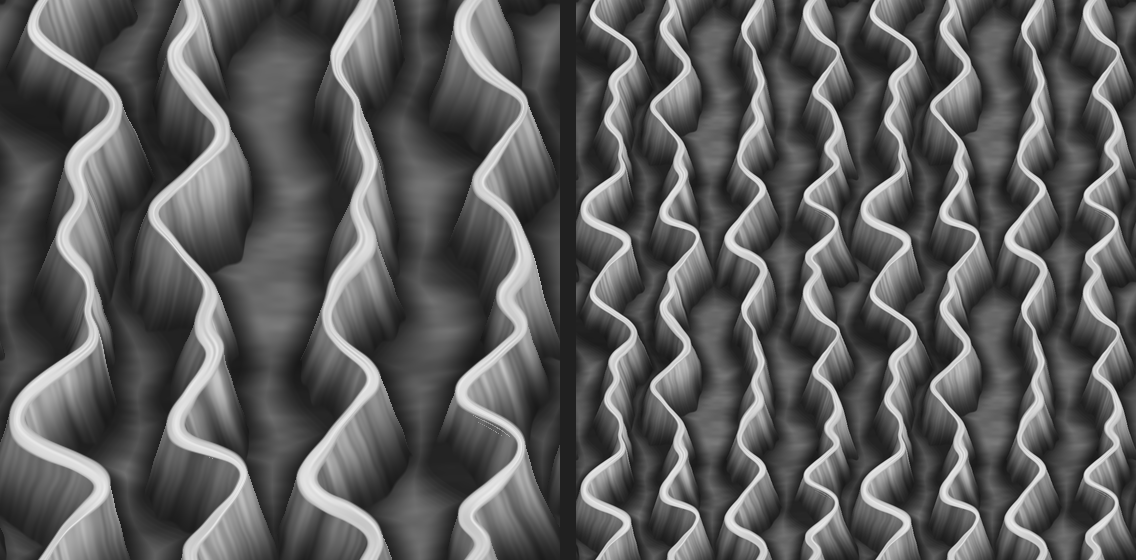
Left, the tile; right, the same tile 2 across and 2 down.
This texture is drawn by a WebGL 2 fragment shader. Its source:

```glsl
#version 300 es
precision highp float;
uniform vec2 u_resolution;
out vec4 fragColor;

#define RIDGES 4
#define STEPS 32
#define REACH 0.22
#define DROP 0.125
#define SPREAD 0.36
#define CREST_WIDTH 0.0125
#define SWAY vec3(0.022, 0.043, 0.026)
#define CREST_TONE 0.84
#define LIT_TONE 0.60
#define SHADE_TONE 0.40
#define DEEP_TONE 0.13
#define GROUND_TONE 0.39

const float TAU = 6.28318;

float hash(vec2 cell) {
    vec3 q = fract(cell.xyx * 0.1031);
    q += dot(q, q.yzx + 33.33);
    return fract((q.x + q.y) * q.z);
}

// Value noise that wraps after a whole number of cells
float noise(vec2 p, vec2 period) {
    vec2 cell = floor(p), f = fract(p);
    f = f * f * (3.0 - 2.0 * f);
    vec2 a = mod(cell, period), b = mod(cell + 1.0, period);
    return mix(mix(hash(a), hash(vec2(b.x, a.y)), f.x),
               mix(hash(vec2(a.x, b.y)), hash(b), f.x), f.y);
}

float wrapped(float x) { return x - floor(x + 0.5); }

// Centre and half width of one ridge top at height y
vec2 crest(float y, float id, vec3 phase) {
    vec3 angle = TAU * (vec3(1.0, 3.0, 4.0 + mod(id, 2.0)) * y + phase);
    vec3 swing = sin(angle - 0.45 * sin(angle));
    float centre = (id + 0.5 + 0.2 * (phase.x - 0.5)) / float(RIDGES)
                 + dot(swing, SWAY * (0.7 + 0.6 * phase.yzx));
    float swell = 1.0 + 0.3 * sin(TAU * (2.0 * y + phase.z)) + 0.2 * sin(TAU * (5.0 * y + phase.x));
    return vec2(centre, CREST_WIDTH * swell);
}

// Soft horizontal wisps on the low ground
float groundTone(vec2 uv) {
    vec2 bend = vec2(0.0, 0.05 * noise(uv * 6.0, vec2(6.0)));
    float wisps = 0.5 * noise((uv + bend) * vec2(5.0, 13.0), vec2(5.0, 13.0))
                + 0.3 * noise((uv + bend) * vec2(11.0, 34.0), vec2(11.0, 34.0))
                + 0.2 * noise((uv + bend) * vec2(26.0, 90.0), vec2(26.0, 90.0));
    return GROUND_TONE + 0.24 * (wisps - 0.5);
}

void main() {
    vec2 uv = gl_FragCoord.xy / u_resolution;
    float aa = 1.2 / min(u_resolution.x, u_resolution.y);
    vec2 p = uv + 0.022 * (vec2(noise(uv * 7.0, vec2(7.0)), noise(uv * 7.0 + 3.0, vec2(7.0))) - 0.5);
    p.x += 0.004 * (noise(uv * 34.0, vec2(34.0)) - 0.5);

    float gap = 1.0, nearest = 1.0;
    float cliff = 0.0, cliffCover = 0.0, top = 0.0, topCover = 0.0;
    float stepSize = REACH / float(STEPS);

    for (int i = 0; i < RIDGES; i++) {
        float id = float(i);
        vec3 phase = vec3(hash(vec2(id, 11.0)), hash(vec2(id, 23.0)), hash(vec2(id, 37.0)));

        // Look upward for the crest this point hangs from
        float hit = -1.0, side = 1.0, before = 1.0;
        for (int j = 0; j < STEPS; j++) {
            float d = stepSize * float(j);
            vec2 c = crest(p.y + d, id, phase);
            float dx = wrapped(p.x - c.x);
            float f = abs(dx) - c.y - SPREAD * d;
            gap = min(gap, length(max(vec2(f, 0.8 * (d - DROP)), 0.0)));
            if (hit < 0.0 && f < 0.0) {
                hit = j == 0 ? 0.0 : d - stepSize * f / (f - before);
                side = dx < 0.0 ? -1.0 : 1.0;
            }
            before = f;
        }

        // Ribbed slope, following the fall lines from the crest
        if (hit >= 0.0 && hit < nearest) {
            vec2 source = vec2(p.x - side * SPREAD * hit, p.y + hit);
            float lobes = noise(source * 11.0, vec2(11.0));
            float ribs = noise(source * 36.0, vec2(36.0));
            float strokes = noise(source * 130.0 + vec2(0.0, 12.0 * hit), vec2(130.0));
            float drop = DROP * (0.5 + 0.65 * lobes + 0.12 * side) + 0.035 * ribs;
            float cover = smoothstep(0.0, 0.007, drop - hit);
            if (cover > 0.0) {
                float lit = side > 0.0 ? LIT_TONE : SHADE_TONE;
                float tone = mix(lit, DEEP_TONE, smoothstep(0.05, 1.0, hit / drop));
                cliff = tone * (0.58 + 0.55 * ribs + 0.28 * strokes);
                cliffCover = cover;
                nearest = hit;
            }
        }

        // Pale top with strokes along its length
        vec2 c = crest(p.y, id, phase);
        float slope = (crest(p.y + 0.002, id, phase).x - crest(p.y - 0.002, id, phase).x) / 0.004;
        float offset = wrapped(p.x - c.x) / sqrt(1.0 + slope * slope);
        float cover = 1.0 - smoothstep(c.y - aa, c.y + aa, abs(offset));
        float across = offset / c.y;
        float strokes = noise(vec2(across * 3.5 + 16.0, p.y * 16.0), vec2(64.0, 16.0));
        float tone = CREST_TONE + 0.16 * (strokes - 0.5) - 0.14 * smoothstep(0.55, 1.0, abs(across));
        top = mix(top, tone, cover);
        topCover = max(topCover, cover);
    }

    // Ground with soft shade around the slopes, then slopes, then tops
    float tone = groundTone(uv) * mix(0.27, 1.0, smoothstep(-0.012, 0.062, gap));
    tone = mix(tone, cliff, cliffCover);
    tone = mix(tone, top / max(topCover, 0.001), topCover);
    fragColor = vec4(vec3(clamp(tone, 0.0, 1.0)), 1.0);
}
```
